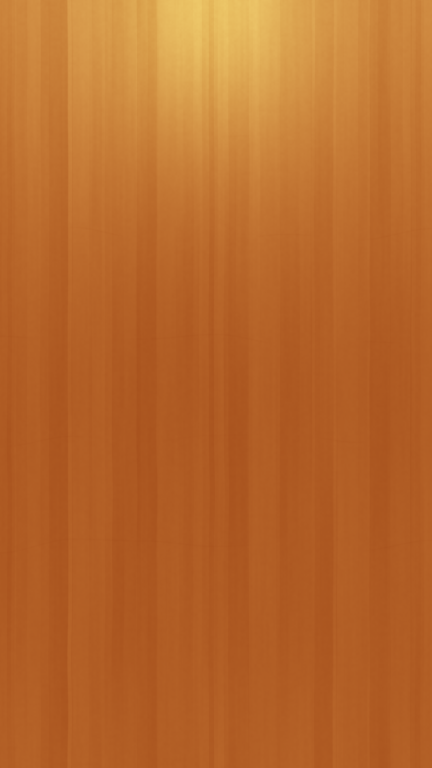
Give the GLSL for this texture, as a Shadertoy shader.

```glsl
// Warm wooden boards lit by a golden lamp glow from the top centre.
// A brightness field feeds a colour ramp; jittered vertical strips, a few
// broad stains, fibre noise and faint hairline scratches tint the result.

float hash(vec2 p) {
    vec3 q = fract(vec3(p.xyx) * 0.1031);
    q += dot(q, q.yzx + 33.33);
    return fract((q.x + q.y) * q.z);
}

float noise(vec2 p) {
    vec2 cell = floor(p), f = fract(p);
    f = f * f * (3.0 - 2.0 * f);
    float low = mix(hash(cell), hash(cell + vec2(1, 0)), f.x);
    float high = mix(hash(cell + vec2(0, 1)), hash(cell + vec2(1, 1)), f.x);
    return mix(low, high, f.y);
}

// Tone of one board, drifting slowly along its length; range -1 to 1
float boardTone(float id, float y, float seed) {
    float base = hash(vec2(id, seed));
    float drift = noise(vec2(id * 7.0 + seed, y * 4.0 + base * 9.0));
    return base + drift - 1.0;
}

// Side-by-side boards with uneven widths
float boards(vec2 uv, float count, float seed, float soft) {
    float x = uv.x * count + 20.0;
    float id = floor(x);
    float edge = 0.15 + 0.6 * hash(vec2(id, seed + 5.0));
    float side = smoothstep(edge - soft * count, edge + soft * count, x - id);
    return mix(boardTone(id - 1.0, uv.y, seed), boardTone(id, uv.y, seed), side);
}

float band(float x, float centre, float halfWidth, float soft) {
    return 1.0 - smoothstep(halfWidth - soft, halfWidth + soft, abs(x - centre));
}

// Broad stains and thin seams: centre, half width, strength
float stains(vec2 uv, float soft) {
    const vec3 marks[12] = vec3[12](
        vec3(0.022, 0.005, -0.45), vec3(0.135, 0.022, -0.50),
        vec3(0.162, 0.004, 0.75), vec3(0.265, 0.022, -0.45),
        vec3(0.340, 0.023, -0.65), vec3(0.395, 0.030, 0.25),
        vec3(0.490, 0.006, -0.80), vec3(0.553, 0.024, -0.55),
        vec3(0.750, 0.022, -0.60), vec3(0.774, 0.004, 0.60),
        vec3(0.880, 0.024, -0.60), vec3(0.962, 0.012, -0.55));
    float sum = 0.0;
    for (int i = 0; i < 12; i++) {
        vec3 m = marks[i];
        float fade = 0.45 + 0.8 * noise(vec2(float(i) * 3.7, uv.y * 5.0));
        sum += m.z * fade * band(uv.x, m.x, m.y, soft);
    }
    return sum;
}

// Thin, broken, nearly horizontal scratches
float scratches(vec2 uv, float soft) {
    float sum = 0.0;
    for (int i = 0; i < 5; i++) {
        float k = float(i);
        float height = 0.28 + 0.135 * k + 0.02 * noise(vec2(uv.x * 6.0, k * 8.0));
        float broken = smoothstep(0.5, 0.75, noise(vec2(uv.x * 9.0, k * 5.0 + 2.0)));
        sum += broken * band(uv.y, height, 0.0008, soft);
    }
    return sum;
}

// Overhead wash plus an elliptical lamp glow
float lighting(vec2 uv) {
    float depth = 1.0 - uv.y;
    float wash = 0.52 * (1.0 - smoothstep(-0.06, 0.56, depth));
    vec2 d = (uv - vec2(0.49, 1.0)) / vec2(0.27, 0.21);
    float glow = 0.56 * exp(-dot(d, d));
    float bounce = 0.05 * (1.0 - smoothstep(0.0, 0.2, uv.y));
    return wash + glow + bounce;
}

vec3 woodRamp(float t) {
    vec3 dark = vec3(0.69, 0.36, 0.14);
    return dark + t * vec3(0.20, 0.24, 0.14) + t * t * vec3(0.02, 0.14, 0.10);
}

void mainImage(out vec4 fragColor, in vec2 fragCoord) {
    vec2 uv = fragCoord / iResolution.xy;
    float soft = max(0.0016, 0.7 / iResolution.x);

    // Slight waver of the board edges
    vec2 wavy = uv;
    wavy.x += 0.003 * (noise(vec2(uv.x * 8.0, uv.y * 14.0)) - 0.5);

    // Boards, stains and fibres
    float tone = 0.38 * boards(wavy, 16.0, 3.0, soft);
    tone += 0.26 * boards(wavy, 37.0, 11.0, soft);
    tone += 0.65 * stains(wavy, soft);
    tone += 0.22 * (noise(vec2(uv.x * 150.0, uv.y * 12.0)) - 0.5);

    // Paper-like mottling and scratches
    tone += 0.16 * (noise(uv * vec2(110.0, 195.0)) - 0.5);
    tone += 0.12 * (noise(uv * vec2(230.0, 410.0)) - 0.5);
    tone -= 0.22 * scratches(uv, soft);

    vec3 colour = woodRamp(lighting(uv));
    colour *= 1.0 + tone * vec3(0.05, 0.12, 0.20);
    fragColor = vec4(clamp(colour, 0.0, 1.0), 1.0);
}
```
